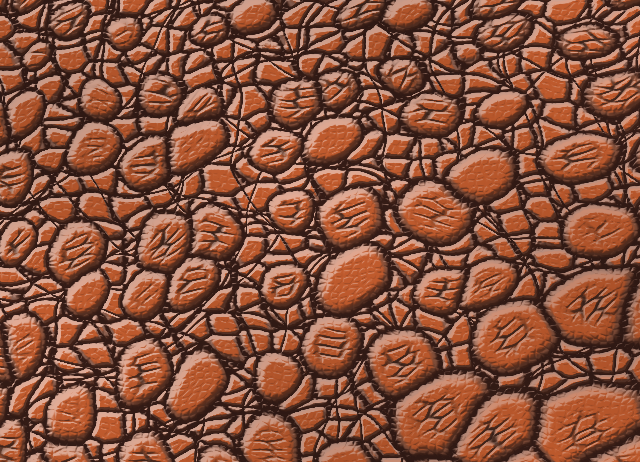
Write a WebGL 1 fragment shader that draws this texture.

```glsl
precision highp float;
uniform vec2 u_resolution;

vec2 hash2(vec2 p) {
  return fract(sin(vec2(dot(p, vec2(127.1, 311.7)), dot(p, vec2(269.5, 183.3)))) * 43758.5);
}

// Cellular noise with cells of unequal radius: nearest and second distance, cell hash
vec4 cells(vec2 p) {
  vec2 base = floor(p), id = base;
  float near = 9.0, second = 9.0;
  for (int j = -1; j <= 1; j++) {
    for (int i = -1; i <= 1; i++) {
      vec2 cell = base + vec2(float(i), float(j));
      vec2 rnd = hash2(cell);
      vec2 offset = cell + 0.5 + 0.65 * (rnd - 0.5) - p;
      float d = length(offset * vec2(1.0, 1.12)) / mix(0.37, 0.56, hash2(cell + 31.0).x);
      second = min(second, max(near, d));
      if (d < near) { near = d; id = cell; }
    }
  }
  return vec4(near, second, hash2(id + 7.0));
}

float cellEdge(vec2 p) {
  vec4 c = cells(p);
  return c.y - c.x;
}

mat2 rotation(float a) {
  return mat2(cos(a), sin(a), -sin(a), cos(a));
}

// Wavering folds in several directions: 0 in a fold, 1 on open skin
float folds(vec2 p) {
  float open = 1.0;
  for (int i = 0; i < 5; i++) {
    float n = float(i);
    vec2 q = rotation(n * 0.67 + 0.3) * p;
    float spacing = 4.2 + 0.6 * n;
    float w = q.x * spacing + 0.45 * sin(q.y * 6.0 + n * 2.1) + 0.1 * sin(q.y * 17.0 + q.x * 5.0 + n);
    float dist = abs(fract(w) - 0.5) / spacing;
    float width = 0.0075 + 0.003 * sin(q.y * 9.0 + n * 4.0);
    open = min(open, smoothstep(0.0008, width, dist));
  }
  return open;
}

// Returns height, scale mask and wrinkle depth
vec3 hide(vec2 p) {
  vec2 bent = p + 0.008 * sin(p.yx * vec2(23.0, 19.0) + vec2(0.0, 2.0))
                + 0.003 * sin(p.yx * vec2(61.0, 53.0));

  // Large scales, growing toward the lower right
  vec2 grid = vec2(8.5 * bent.x - 1.5 * bent.x * bent.x,
                   5.0 * bent.y + 1.3 * bent.y * bent.y - 0.9 * bent.x);
  vec4 scale = cells(grid);
  float corner = smoothstep(0.5, 1.2, p.x - p.y);
  float limit = 0.92 + 0.35 * corner - 0.25 * smoothstep(0.68, 0.85, p.y);
  float edge = min(limit - scale.x, 0.6 * (scale.y - scale.x));

  // Small pebbles between them, cut by folds
  float pebble = 0.78 * smoothstep(0.03, 0.9, cellEdge(rotation(-0.2) * bent * vec2(14.0, 19.0)));
  pebble *= folds(bent) * smoothstep(0.0, 0.14, abs(edge));

  // Pinched wrinkles in the middle of each scale
  vec2 streak = rotation(-0.9 + 1.1 * scale.z) * bent * vec2(19.0, 50.0);
  float pinch = (1.0 - smoothstep(0.12, 0.72, scale.x)) * smoothstep(0.1, 0.6, scale.w + 0.4 * corner);
  float wrinkle = pinch * (1.0 - smoothstep(0.05, 0.75, cellEdge(streak)));

  float dome = smoothstep(0.0, 0.4, edge) * (1.0 - 0.7 * wrinkle) - 0.12 * pinch;
  float height = edge > 0.0 ? dome : pebble;
  height += 0.1 * min(cellEdge(bent * vec2(58.0, 70.0)), 1.0) - 0.06;
  return vec3(height, smoothstep(0.0, 0.1, edge), wrinkle);
}

void main() {
  vec2 p = gl_FragCoord.xy / u_resolution.y;
  vec3 skin = hide(p);
  float h = skin.x;

  // Slope toward a light at the upper left
  float slope = (h - hide(p + 0.004 * vec2(-0.5, 0.86)).x) / 0.004;

  // Dye pooled in the grooves, worn orange on the tops
  vec3 color = mix(vec3(0.19, 0.10, 0.08), vec3(0.47, 0.24, 0.14), smoothstep(0.03, 0.3, h));
  color = mix(color, vec3(0.72, 0.34, 0.17), smoothstep(0.25, 0.68, h));
  float valley = smoothstep(0.06, 0.25, h) * (1.0 - smoothstep(0.3, 0.65, h));
  color = mix(color, vec3(0.53, 0.40, 0.36), valley * mix(0.75, 0.35, skin.y));

  // Sheen and shadow
  float gloss = mix(0.88, 0.6, smoothstep(0.2, 1.2, p.x - 0.6 * p.y));
  color = mix(color, vec3(0.86, 0.68, 0.61), gloss * smoothstep(3.0, 38.0, slope));
  color = mix(color, vec3(0.25, 0.13, 0.09), 0.72 * smoothstep(5.0, 55.0, -slope));
  color = mix(color, vec3(0.17, 0.11, 0.09), 0.55 * skin.z);
  color *= 1.0 + 0.06 * sin(p.x * 5.0 + 1.0) * sin(p.y * 6.0 + p.x * 2.0);
  gl_FragColor = vec4(color, 1.0);
}
```
